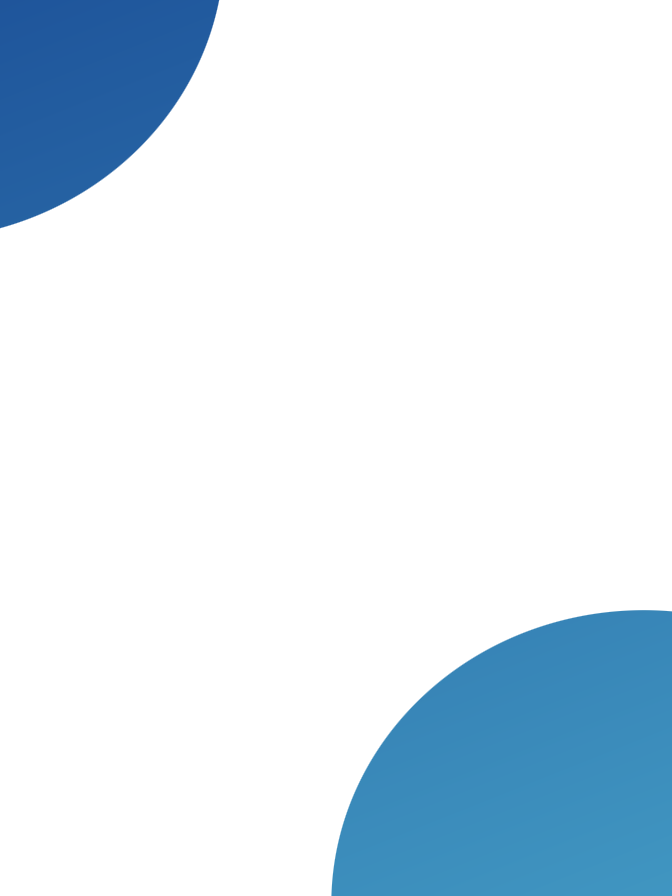
This background is drawn by a WebGL 2 fragment shader. Its source:

```glsl
#version 300 es
precision highp float;
// Two large ellipses cropped by opposite corners of a white page.
// Both reveal one shared blue gradient that lightens from the upper left
// to the lower right; each edge is smoothed by its screen derivative.

uniform vec2 u_resolution;
out vec4 fragColor;

// Coverage of an axis-aligned ellipse, with an edge one pixel wide.
float ellipseMask(vec2 uv, vec2 center, vec2 radii) {
    float d = length((uv - center) / radii) - 1.0;
    return clamp(0.5 - d / fwidth(d), 0.0, 1.0);
}

void main() {
    vec2 uv = gl_FragCoord.xy / u_resolution;

    // Slanted gradient over the whole canvas
    float slope = 0.23 * uv.x + 0.77 * (1.0 - uv.y);
    vec3 blue = mix(vec3(0.12, 0.333, 0.608), vec3(0.252, 0.588, 0.757), slope);

    // Corner shapes: upper left and lower right
    vec2 radii = vec2(0.465, 0.328);
    float upper = ellipseMask(uv, vec2(-0.131, 1.060), radii);
    float lower = ellipseMask(uv, vec2(0.958, -0.009), radii);

    fragColor = vec4(mix(vec3(1.0), blue, max(upper, lower)), 1.0);
}
```
